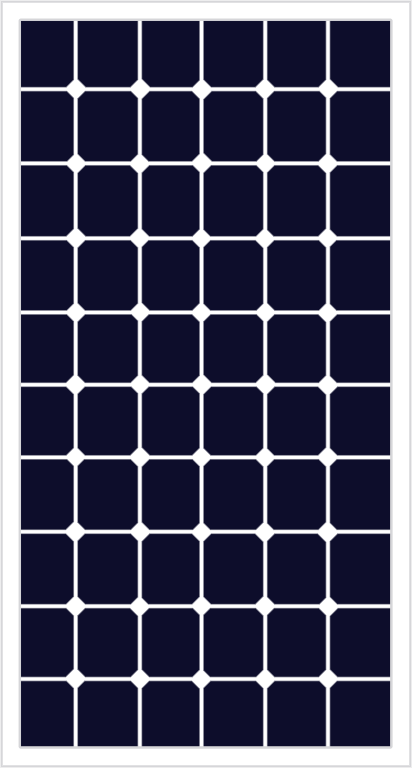
A WebGL 2 fragment shader for this pattern:

```glsl
#version 300 es
precision highp float;
// Solar panel: a 6 by 10 grid of dark cells with white seams, diamond gaps and a pale frame.

uniform vec2 u_resolution;
out vec4 fragColor;

const float PI = 3.14159265;

// Lengths are in units of the canvas height.
const vec2 SIZE = vec2(0.535, 1.0);
const vec2 PANEL_MIN = vec2(0.0273, 0.0283);
const vec2 PANEL_MAX = vec2(0.5066, 0.9727);
const vec2 SEAM_COUNT = vec2(5.0, 9.0);
const vec2 FIRST_SEAM = vec2(0.0983, 0.1159);
const vec2 PITCH = vec2(0.0819, 0.0960);
const float SEAM_HALF = 0.0021;
const float DIAMOND_RADIUS = 0.0140;
const float RIM = 0.0010;

// Uneven seam spacing, as strengths of four harmonics.
const vec4 COLUMN_DRIFT = vec4(0.00045, 0.00052, 0.00084, 0.0);
const vec4 ROW_DRIFT = vec4(-0.00133, 0.00095, -0.00043, -0.00098);

const vec3 CELL = vec3(0.05, 0.05, 0.17);
const vec3 WHITE = vec3(1.0);
const vec3 FRAME_GREY = vec3(0.84, 0.84, 0.85);
const vec3 RIM_GREY = vec3(0.52, 0.52, 0.58);

vec2 hash22(vec2 p) {
    vec3 q = fract(p.xyx * vec3(0.1031, 0.1030, 0.0973));
    q += dot(q, q.yzx + 33.33);
    return fract((q.xx + q.yz) * q.zy);
}

float boxDistance(vec2 p, vec2 lo, vec2 hi) {
    vec2 d = abs(p - 0.5 * (lo + hi)) - 0.5 * (hi - lo);
    return length(max(d, 0.0)) + min(max(d.x, d.y), 0.0);
}

// Diamond with slightly blunted tips.
float diamondDistance(vec2 p, float radius) {
    vec2 a = abs(p);
    return max((a.x + a.y - radius) * 0.7071, max(a.x, a.y) - 0.94 * radius);
}

float coverage(float d, float pixel) {
    return 1.0 - smoothstep(-0.6 * pixel, 0.6 * pixel, d);
}

float drift(float t, vec4 strength) {
    return dot(strength, sin(PI * t * vec4(1.0, 2.0, 3.0, 4.0)));
}

// Distance to the seams and the diamond at the nearest crossing.
float gapDistance(vec2 p) {
    vec2 id = clamp(round((p - FIRST_SEAM) / PITCH), vec2(0.0), SEAM_COUNT - 1.0);
    vec2 t = id / (SEAM_COUNT - 1.0);
    vec2 crossing = FIRST_SEAM + PITCH * id
                  + vec2(drift(t.x, COLUMN_DRIFT), drift(t.y, ROW_DRIFT));
    vec2 d = p - crossing;
    float seams = min(abs(d.x), abs(d.y)) - SEAM_HALF;

    // Each diamond is a little off in place and size.
    vec2 offset = (hash22(id + 3.0) - 0.5) * 0.0012;
    float radius = DIAMOND_RADIUS * mix(0.97, 1.03, hash22(id + 17.0).x);
    return min(seams, diamondDistance(d - offset, radius));
}

void main() {
    vec2 p = gl_FragCoord.xy / u_resolution * SIZE;
    float pixel = max(SIZE.x / u_resolution.x, SIZE.y / u_resolution.y);

    // Cells, with grey-rimmed white gaps
    float gap = gapDistance(p);
    vec3 cells = mix(CELL, RIM_GREY, coverage(gap - RIM, pixel));
    cells = mix(cells, WHITE, coverage(gap, pixel));

    // White margin with a grey outer line
    float outer = abs(boxDistance(p, vec2(0.0), SIZE) + 0.0021) - 0.0014;
    vec3 color = mix(WHITE, FRAME_GREY, coverage(outer, pixel));

    // Grey line around the cells
    float panel = boxDistance(p, PANEL_MIN, PANEL_MAX);
    color = mix(color, FRAME_GREY, coverage(panel - 0.0032, pixel));
    color = mix(color, cells, coverage(panel, pixel));

    fragColor = vec4(color, 1.0);
}
```
